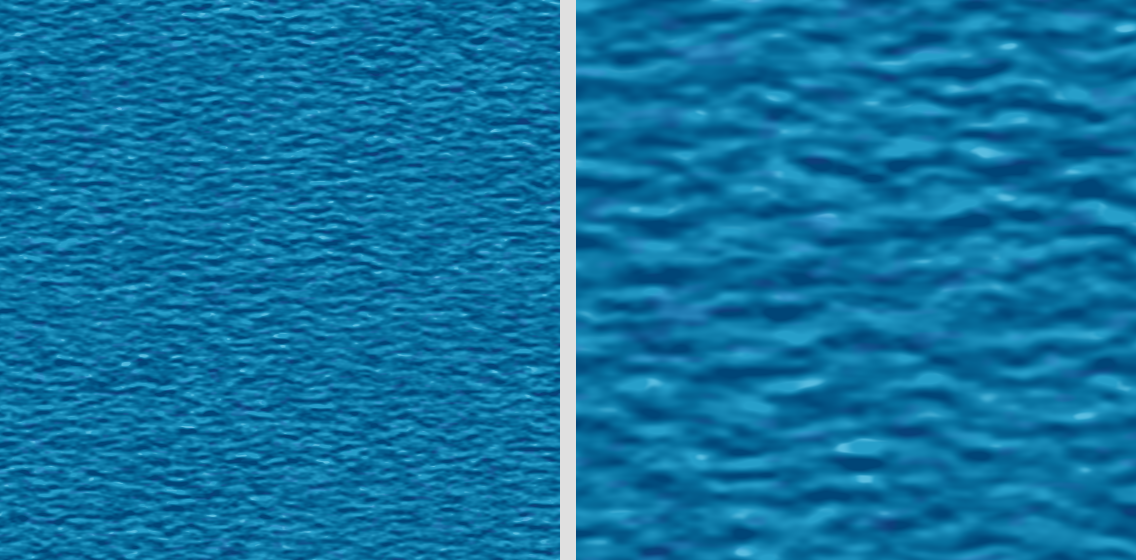
Left, the full canvas; right, a detail of the centre.
Write a WebGL 1 fragment shader that draws this texture.

```glsl
precision highp float;
// Rippled blue water: short horizontal streaks from stretched noise whose rows
// are shifted at random, sharpened across the rows, summed at three sizes and
// coloured by a dark-to-light ramp with faint violet tints and pale glints.

uniform vec2 u_resolution;

float hash(vec2 p) {
  vec3 q = fract(vec3(p.xyx) * 0.1031);
  q += dot(q, q.yzx + 33.33);
  return fract((q.x + q.y) * q.z);
}

// One row of smooth noise, with its own random phase
float rowNoise(float x, float row) {
  x += hash(vec2(row, 7.0)) * 64.0;
  float cell = floor(x);
  float f = smoothstep(0.0, 1.0, x - cell);
  return mix(hash(vec2(cell, row)), hash(vec2(cell + 1.0, row)), f);
}

// Neighbouring rows blended into soft streaks
float streaks(vec2 p) {
  float row = floor(p.y);
  float f = smoothstep(0.0, 1.0, p.y - row);
  return mix(rowNoise(p.x, row), rowNoise(p.x, row + 1.0), f);
}

// Streaks set off from those above and below, so no broad blotches form
float crests(vec2 p) {
  vec2 side = vec2(0.0, 1.5);
  return streaks(p) - 0.25 * (streaks(p + side) + streaks(p - side));
}

void main() {
  vec2 uv = gl_FragCoord.xy / u_resolution;

  // Slight bending keeps the ripples from lying on ruled lines
  vec2 p = uv;
  p.y += 0.004 * (streaks(uv * vec2(22.0, 16.0) + 11.0) - 0.5);
  p.y += 0.002 * (streaks(uv * vec2(46.0, 50.0) + 83.0) - 0.5);

  // Long, medium and fine ripples, normalised to about unit deviation
  float ripple = 0.55 * crests(p * vec2(34.0, 146.0) + 211.0)
               + 0.45 * crests(p * vec2(58.0, 186.0) + 401.0)
               + 0.25 * streaks(p * vec2(110.0, 235.0) + 607.0);
  float tone = (ripple - 0.375) / 0.168;

  // Calm and choppy patches, with a slight drift of brightness
  float chop = streaks(uv * vec2(5.0, 9.0) + 31.0);
  float drift = streaks(uv * vec2(4.0, 14.0) + 57.0) - 0.5;
  tone = tone * mix(0.86, 1.26, chop) + 0.3 * drift;

  // Colour ramp
  vec3 deep = vec3(0.0, 0.275, 0.47);
  vec3 body = vec3(0.026, 0.44, 0.62);
  vec3 light = vec3(0.15, 0.62, 0.79);
  vec3 color = mix(deep, body, clamp((tone + 2.1) / 2.05, 0.0, 1.0));
  color = mix(color, light, clamp((tone + 0.05) / 2.15, 0.0, 1.0));

  // Scattered violet tints and small pale glints
  float violet = smoothstep(0.72, 0.95, streaks(p * vec2(52.0, 135.0) + 719.0));
  color += violet * vec3(0.05, -0.025, 0.012);
  float glint = smoothstep(0.62, 0.92, streaks(p * vec2(75.0, 160.0) + 877.0));
  color += glint * smoothstep(1.0, 2.3, tone) * vec3(0.2, 0.12, 0.09);

  gl_FragColor = vec4(clamp(color, 0.0, 1.0), 1.0);
}
```
